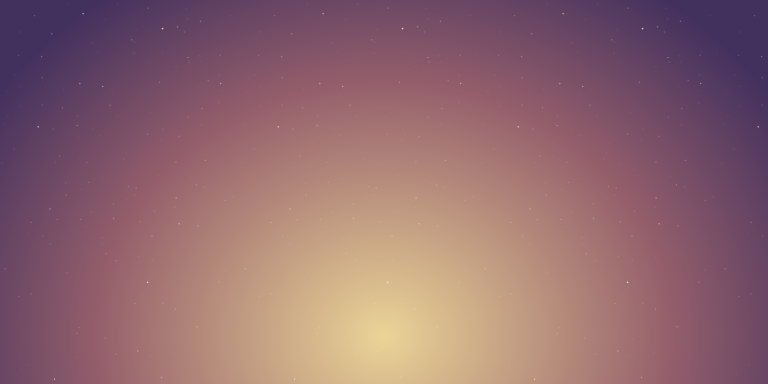
Reproduce this background procedurally as a Shadertoy shader.

```glsl
// Dusk sky: a warm elliptical glow near the lower edge under a tiled star field.

// All lengths are fractions of the canvas height.
const vec3 GLOW_COLOR = vec3(0.92, 0.83, 0.59);
const vec3 MAUVE_COLOR = vec3(0.58, 0.37, 0.42);
const vec3 NIGHT_COLOR = vec3(0.26, 0.19, 0.365);
const vec3 STAR_COLOR = vec3(1.0, 0.95, 0.90);

const float GLOW_HEIGHT = 0.125;
const float GLOW_STRETCH = 1.13;
const float MAUVE_RADIUS = 0.664;
const float NIGHT_RADIUS = 1.094;

const float TILE_WIDTH = 0.625;
const float STAR_RADIUS = 0.0018;
const int STAR_LAYERS = 2;

vec3 hash3(vec2 cell) {
    vec3 p = fract(cell.xyx * vec3(0.1031, 0.1030, 0.0973));
    p += dot(p, p.yxz + 33.33);
    return fract((p.xxy + p.yzz) * p.zyx);
}

// Three-stop radial gradient.
vec3 skyColor(vec2 fromGlow) {
    float radius = length(fromGlow / vec2(GLOW_STRETCH, 1.0));
    vec3 inner = mix(GLOW_COLOR, MAUVE_COLOR, clamp(radius / MAUVE_RADIUS, 0.0, 1.0));
    float night = (radius - MAUVE_RADIUS) / (NIGHT_RADIUS - MAUVE_RADIUS);
    return mix(inner, NIGHT_COLOR, clamp(night, 0.0, 1.0));
}

// One jittered star per occupied cell; columns wrap to repeat the tile.
float starLayer(vec2 pos, float columns, float density, float peak, float pixel) {
    float cellSize = TILE_WIDTH / columns;
    vec2 cell = floor(pos / cellSize);
    vec2 id = vec2(mod(cell.x, columns), cell.y);
    vec3 place = hash3(id + columns * 3.7);
    vec3 look = hash3(id + columns * 9.1 + 17.0);

    vec2 center = (cell + 0.15 + 0.7 * place.xy) * cellSize;
    float radius = STAR_RADIUS * mix(0.7, 1.1, look.x);
    float disc = clamp((radius - distance(pos, center)) / pixel + 0.5, 0.0, 1.0);
    float brightness = peak * mix(0.2, 1.0, look.y * look.y * look.y);
    return disc * brightness * step(place.z, density);
}

void mainImage(out vec4 fragColor, in vec2 fragCoord) {
    float pixel = 1.0 / iResolution.y;
    vec2 pos = fragCoord * pixel;
    vec2 glowCenter = vec2(0.5 * iResolution.x * pixel, GLOW_HEIGHT);
    vec3 color = skyColor(pos - glowCenter);

    // Each layer is finer and fainter; stars thin out toward the horizon.
    float columns = 10.0;
    float peak = 0.9;
    float density = mix(0.18, 0.42, smoothstep(0.0, 0.8, pos.y));
    for (int i = 0; i < STAR_LAYERS; i++) {
        color = mix(color, STAR_COLOR, starLayer(pos, columns, density, peak, pixel));
        columns *= 2.0;
        peak *= 0.35;
        density *= 0.5;
    }

    fragColor = vec4(color, 1.0);
}
```
